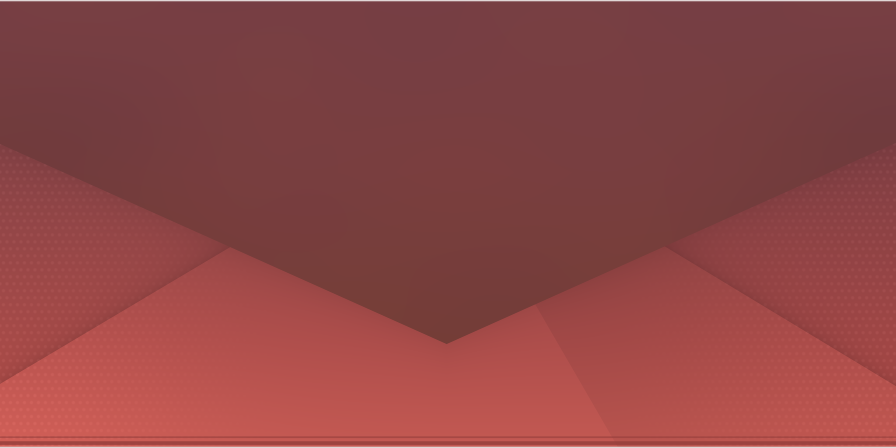
A WebGL 2 fragment shader for this background:

```glsl
#version 300 es
precision highp float;
// A closed red envelope: a dark triangular flap over two side panels and a
// front sheet. Half-planes cut the sheets, vertical gradients shade them,
// and staggered dot grids add a halftone grain toward the outer sides.
uniform vec2 u_resolution;
out vec4 outColor;

const vec3 RIM = vec3(0.88, 0.84, 0.84);
const vec3 SEAM = vec3(0.58, 0.24, 0.23);

// Signed distance to the line a-b, positive on its left side.
float sideOf(vec2 p, vec2 a, vec2 b) {
    vec2 d = normalize(b - a);
    return d.x * (p.y - a.y) - d.y * (p.x - a.x);
}

// Smooth coverage of the positive side of a distance.
float cover(float dist, float pixel) {
    return smoothstep(-0.6 * pixel, 0.6 * pixel, dist);
}

// Three-stop vertical gradient between heights y0 and y1.
vec3 ramp(float y, float y0, float y1, vec3 low, vec3 mid, vec3 high) {
    float t = clamp((y - y0) / (y1 - y0), 0.0, 1.0) * 2.0;
    return mix(mix(low, mid, min(t, 1.0)), high, max(t - 1.0, 0.0));
}

// Staggered round dots with the given pitch.
float dotGrid(vec2 p, float pitch, float radius, float pixel) {
    vec2 cell = p / pitch;
    cell.x += 0.5 * mod(floor(cell.y), 2.0);
    float dist = length(fract(cell) - 0.5) * pitch;
    return 1.0 - smoothstep(radius - pixel, radius + pixel, dist);
}

// Horizontal stripe centred at a height.
float stripe(float y, float centre, float halfWidth, float pixel) {
    return cover(halfWidth - abs(y - centre), pixel);
}

vec3 frontSheet(vec2 p, float pixel) {
    vec3 color = ramp(p.y, 0.02, 0.47, vec3(0.76, 0.345, 0.32),
                      vec3(0.68, 0.305, 0.295), vec3(0.60, 0.28, 0.28));
    // Brighter lower left corner.
    color += vec3(0.06, 0.03, 0.025) * exp(-5.0 * dot(p, p));
    // Darker facet on the right.
    float facet = cover(sideOf(p, vec2(1.367, 0.023), vec2(1.198, 0.315)) * -1.0, pixel);
    float depth = facet * (1.0 - smoothstep(1.25, 2.0, p.x));
    return color - vec3(0.045, 0.02, 0.018) * depth;
}

vec3 sidePanel(vec2 p, float foldDist, float rightSide) {
    vec3 color = ramp(p.y, 0.14, 0.68, vec3(0.70, 0.31, 0.295),
                      vec3(0.61, 0.285, 0.285), vec3(0.53, 0.265, 0.28));
    color -= vec3(0.025, 0.015, 0.01) * rightSide;
    // Soft shadow where the panel slips under the front sheet.
    return color * (1.0 - 0.08 * exp(-foldDist * 22.0) - 0.05 * exp(-foldDist * 110.0));
}

vec3 flapSheet(vec2 p) {
    vec3 color = ramp(p.y, 0.23, 1.0, vec3(0.455, 0.24, 0.215),
                      vec3(0.475, 0.243, 0.247), vec3(0.465, 0.245, 0.265));
    // Darker outer ends, with faint broad waves.
    float outer = smoothstep(0.35, 1.0, abs(p.x - 1.0)) * smoothstep(1.0, 0.65, p.y);
    color -= vec3(0.035, 0.012, 0.012) * outer;
    float wave = sin(9.0 * p.x + 3.0 * p.y) * sin(11.0 * p.y - 2.0 * p.x);
    return color + 0.004 * wave * vec3(1.0, 0.4, -0.6);
}

void main() {
    float pixel = 1.0 / u_resolution.y;
    vec2 p = gl_FragCoord.xy / u_resolution;
    p.x *= 2.0;

    // Lower sheets, cut by the two side folds.
    float leftFold = sideOf(p, vec2(0.0, 0.143), vec2(0.513, 0.448));
    float rightFold = sideOf(p, vec2(1.484, 0.45), vec2(2.0, 0.138));
    float rightSide = step(1.0, p.x);
    float foldDist = mix(leftFold, rightFold, rightSide);
    vec3 color = mix(frontSheet(p, pixel), sidePanel(p, max(foldDist, 0.0), rightSide),
                     cover(foldDist, pixel));

    // Halftone grain, stronger toward the sides.
    float grain = smoothstep(0.35, 1.0, abs(p.x - 1.0));
    float dots = dotGrid(p, 0.0156, 0.0035, pixel);
    color += vec3(0.035, 0.03, 0.03) * grain * (dots - 0.2);

    // Flap with a narrow shadow below its edges.
    float spread = abs(p.x - 0.997);
    float flapDist = (p.y - 0.232 - 0.448 * spread) * 0.913;
    color *= 1.0 - 0.06 * exp(min(flapDist, 0.0) * 25.0);
    color = mix(color, flapSheet(p), cover(flapDist, pixel));

    // Bottom seams and pale outer rims.
    color = mix(color, SEAM, 0.6 * stripe(p.y, 0.024, 0.002, pixel));
    color = mix(color, SEAM, 0.8 * stripe(p.y, 0.011, 0.004, pixel));
    color = mix(color, RIM, cover(0.003 - p.y, pixel));
    color = mix(color, RIM, cover(p.y - 0.997, pixel));
    outColor = vec4(clamp(color, 0.0, 1.0), 1.0);
}
```
